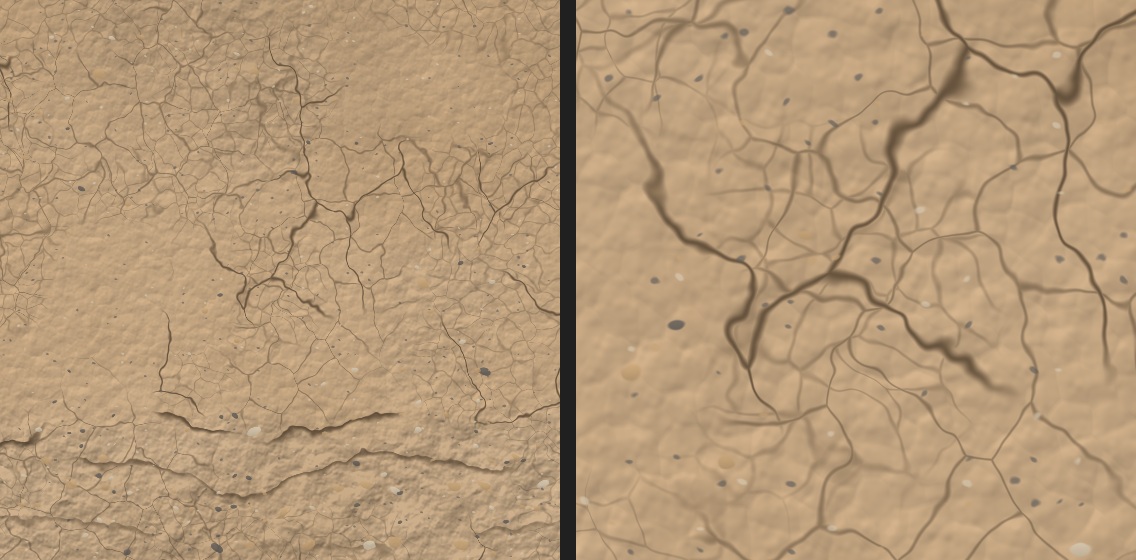
Left, the full canvas; right, a detail of the centre.
Give the GLSL for this texture, as a Shadertoy shader.

```glsl
// Weathered clay wall: lumpy plaster, thin cracks, an eroded stony base.

const vec3 CLAY = vec3(0.748, 0.626, 0.482);
const vec3 DUST = vec3(0.735, 0.630, 0.505);
const vec3 CREVICE = vec3(0.30, 0.235, 0.165);
const vec3 SLATE = vec3(0.37, 0.36, 0.35);
const vec3 CHALK = vec3(0.84, 0.79, 0.70);
const vec3 OCHRE = vec3(0.78, 0.64, 0.46);

float hash(vec2 p) {
    return fract(sin(dot(p, vec2(127.1, 311.7))) * 43758.5453);
}

vec2 hash2(vec2 p) {
    return vec2(hash(p), hash(p + 57.3));
}

float noise(vec2 p) {
    vec2 i = floor(p), f = fract(p);
    f = f * f * (3.0 - 2.0 * f);
    float low = mix(hash(i), hash(i + vec2(1, 0)), f.x);
    float high = mix(hash(i + vec2(0, 1)), hash(i + vec2(1, 1)), f.x);
    return mix(low, high, f.y);
}

float fbm(vec2 p, int octaves) {
    float sum = 0.0, amp = 0.5;
    for (int i = 0; i < octaves; i++) {
        sum += amp * noise(p);
        p = mat2(1.6, 1.2, -1.2, 1.6) * p + 11.7;
        amp *= 0.5;
    }
    return sum;
}

// Distances to the nearest and second nearest cell points
vec2 voronoi(vec2 p) {
    vec2 cell = floor(p), nearest = vec2(8.0);
    for (int y = -1; y <= 1; y++)
    for (int x = -1; x <= 1; x++) {
        vec2 id = cell + vec2(x, y);
        float d = length(id + hash2(id) - p);
        nearest = d < nearest.x ? vec2(d, nearest.x) : vec2(nearest.x, min(nearest.y, d));
    }
    return nearest;
}

vec2 warp(vec2 p, float scale, float amount) {
    return p + amount * (vec2(fbm(p * scale, 4), fbm(p * scale + 31.4, 4)) - 0.47);
}

// Surface height: fine lumps everywhere, big clods where rough
float relief(vec2 p, float rough) {
    vec2 q = warp(p, 30.0, 0.02);
    float lumps = voronoi(q * 52.0).x;
    float grain = fbm(p * 55.0, 3);
    float clods = fbm(q * 19.0, 4);
    return grain * mix(0.0016, 0.0027, rough) - lumps * lumps * 0.0007
         + clods * mix(0.0012, 0.0085, rough);
}

// Broken crack lines along warped cell borders
float crack(vec2 p, vec2 scale, float width, float cover, float seed) {
    vec2 f = voronoi(warp(p, 13.0, 0.075) * scale + seed);
    float gap = (f.y - f.x) / scale.x;
    float patches = smoothstep(cover, cover + 0.16, noise(p * 6.0 + seed));
    float thickness = width * (0.5 + noise(p * 25.0 + seed));
    return patches * (1.0 - smoothstep(0.0, thickness, gap));
}

// Shadow under an overhanging broken edge at the given height
float ledge(vec2 p, float height, float seed) {
    float rim = height + 0.13 * (noise(vec2(p.x * 4.5, seed)) - 0.5)
              + 0.075 * (fbm(p * 15.0 + seed, 4) - 0.47);
    float depth = rim - p.y;
    float strength = smoothstep(0.42, 0.68, noise(vec2(p.x * 9.0, seed + 4.0)));
    float reach = 0.004 + 0.012 * strength;
    return strength * smoothstep(-0.001, 0.002, depth) * (1.0 - smoothstep(0.002, reach, depth));
}

// Scattered flattened stones: x coverage, y random tint, z lit side
vec3 stones(vec2 p, float cells, float density, float size, float seed) {
    vec2 q = p * cells + seed, id = floor(q);
    vec2 d = fract(q) - 0.35 - 0.3 * hash2(id + 3.1);
    float angle = 1.6 * (hash(id + 8.2) - 0.5);
    vec2 r = mat2(cos(angle), -sin(angle), sin(angle), cos(angle)) * d;
    r.y *= 1.2 + 0.9 * hash(id + 5.7);
    float radius = size * (0.5 + 0.5 * hash(id + 9.4));
    float dist = length(r) + 0.5 * size * (noise(q * 5.0) - 0.5) - radius;
    float soft = 0.0013 * cells;
    float cover = step(hash(id), density) * (1.0 - smoothstep(-soft, soft, dist));
    return vec3(cover, hash(id + 2.6), clamp(d.y / radius, -1.0, 1.0));
}

vec3 stoneColor(float tint, float darkShare, float chalkShare) {
    vec3 pale = mix(OCHRE, CHALK, step(1.0 - chalkShare, tint));
    return mix(pale, SLATE, step(tint, darkShare));
}

void mainImage(out vec4 fragColor, in vec2 fragCoord) {
    vec2 p = fragCoord / iResolution.y;
    float border = 0.27 + 0.16 * (fbm(p * 5.0 + 2.0, 4) - 0.47);
    float rough = 1.0 - smoothstep(border - 0.07, border + 0.04, p.y);
    rough = max(rough, 0.4 * smoothstep(0.62, 0.8, noise(p * 4.0 + 7.0)));

    // Broad stains and vertical damp streaks
    float stain = fbm(p * 4.0 + 5.0, 4) - 0.47;
    float streak = noise(vec2(p.x * 9.0, p.y * 1.8)) * smoothstep(0.5, 1.0, p.y);
    vec3 color = mix(CLAY, DUST, clamp(0.25 + stain + 0.4 * rough, 0.0, 1.0));
    color *= 1.0 + 0.10 * stain - 0.07 * streak - 0.025 * rough;

    // Light from above
    vec2 towardLight = 0.0016 * normalize(vec2(-0.45, 0.9));
    float slope = relief(p - towardLight, rough) - relief(p + towardLight, rough);
    color *= 1.0 + clamp(slope / 0.0032, -0.36, 0.105);

    // Cracks and eroded ledges
    float dark = 0.75 * crack(p, vec2(6.0, 4.5), 0.0048, 0.54, 3.0);
    dark = max(dark, 0.42 * crack(p, vec2(13.0, 12.0), 0.0042, 0.47, 17.0));
    dark = max(dark, 0.25 * crack(p, vec2(29.0), 0.0042, 0.38, 41.0));
    for (int i = 0; i < 3; i++) {
        float k = float(i);
        dark = max(dark, (0.8 - 0.2 * k) * ledge(p, 0.275 - 0.1 * k, 9.0 + 13.0 * k));
    }
    color = mix(color, CREVICE, dark);

    // Embedded stones, then small grit and pits
    vec3 stone = stones(p, 19.0, 0.22 * rough, 0.27, 6.0);
    vec3 pebble = stones(p, 37.0, 0.03 + 0.17 * rough, 0.24, 23.0);
    vec3 grit = stones(p, 75.0, 0.09, 0.23, 51.0);
    color = mix(color, stoneColor(stone.y, 0.08, 0.2) * (0.95 + 0.1 * stone.z), 0.8 * stone.x);
    color = mix(color, stoneColor(pebble.y, 0.3, 0.25) * (0.95 + 0.1 * pebble.z), 0.8 * pebble.x);
    color = mix(color, stoneColor(grit.y, 0.55, 0.3), 0.65 * grit.x);

    fragColor = vec4(color, 1.0);
}
```
